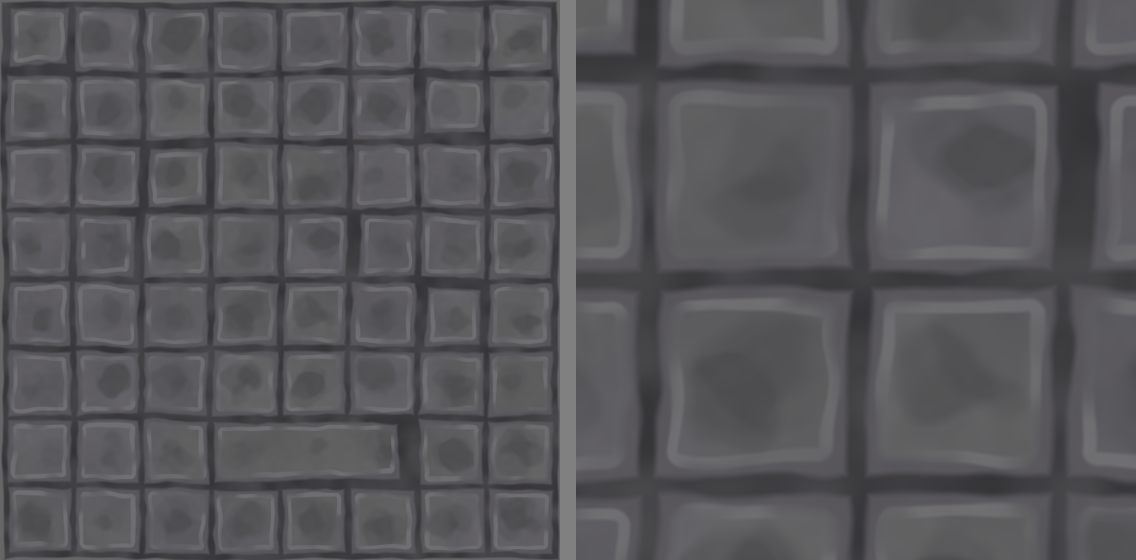
Left, the full canvas; right, a detail of the centre.
Give the GLSL for this texture, as a Shadertoy shader.

```glsl
// Worn grey paving: an 8 by 8 grid of square stones with dark joints, some sunken stones and one long slab.

const float GRID = 8.0;            // stones across and down
const float MARGIN = 0.008;        // plain border around the grid, in canvas units
const float WOBBLE = 0.05;         // bend of the joints, in stones
const float JOINT_WIDTH = 0.043;   // half width of a joint, in stones
const float RIM_DEPTH = 0.122;     // distance of the pale rim from the joint centre
const float RIM_WIDTH = 0.034;     // half width of the pale rim
const float CORNER = 0.17;         // corner radius of the rim
const int BLOTCHES = 6;            // stains on each stone

const vec3 JOINT_COLOR = vec3(0.228, 0.228, 0.238);
const vec3 GUTTER_COLOR = vec3(0.346, 0.339, 0.359);
const vec3 STONE_COLOR = vec3(0.374, 0.374, 0.379);
const vec3 RIM_COLOR = vec3(0.437, 0.437, 0.444);
const vec3 STAIN_COLOR = vec3(0.294, 0.292, 0.299);
const vec3 MARGIN_COLOR = vec3(0.400, 0.400, 0.405);

// Long slab: first column, row, length in stones
const vec3 SLAB = vec3(3.0, 1.0, 3.0);

// Sunken stones: column and row, then extra gap at left, bottom, right, top
const int SUNKEN = 7;
const vec2 SUNKEN_CELL[SUNKEN] = vec2[](
    vec2(0, 7), vec2(6, 6), vec2(2, 5), vec2(5, 4), vec2(1, 4), vec2(6, 3), vec2(3, 1));
const vec4 SUNKEN_GAP[SUNKEN] = vec4[](
    vec4(0.05, 0.06, 0.02, 0.01), vec4(0.07, 0.07, 0.00, 0.03),
    vec4(0.05, 0.01, 0.03, 0.04), vec4(0.09, 0.00, 0.00, 0.01),
    vec4(0.03, 0.00, 0.04, 0.02), vec4(0.06, 0.00, 0.05, 0.05),
    vec4(0.00, 0.04, 0.23, 0.02));

float hash(vec2 p) {
    return fract(sin(dot(p, vec2(127.1, 311.7))) * 43758.5453);
}

float noise(vec2 p) {
    vec2 i = floor(p), f = fract(p);
    f = f * f * (3.0 - 2.0 * f);
    return mix(mix(hash(i), hash(i + vec2(1, 0)), f.x),
               mix(hash(i + vec2(0, 1)), hash(i + vec2(1, 1)), f.x), f.y);
}

vec2 noise2(vec2 p) {
    return vec2(noise(p), noise(p + 37.3)) - 0.5;
}

// Depth inside a rounded corner, given the distances to the two nearest sides
float roundedDepth(vec2 q, float radius) {
    return radius - length(max(radius - q, 0.0)) + max(min(q.x, q.y) - radius, 0.0);
}

// Soft overlapping discs near the middle of a stone; positive is darker
float stains(vec2 p, vec2 cell) {
    vec2 local = p - cell + 0.12 * noise2(p * 5.0);
    float sum = 0.0;
    for (int i = 0; i < BLOTCHES; i++) {
        vec2 seed = cell * 1.7 + float(i) * vec2(5.3, 9.1);
        vec2 center = 0.5 + 0.36 * (vec2(hash(seed), hash(seed + 2.3)) - 0.5);
        float radius = mix(0.12, 0.30, hash(seed + 4.7));
        float strength = mix(-0.06, 0.40, hash(seed + 6.1));
        sum += strength * (1.0 - smoothstep(radius - 0.07, radius + 0.03, length(local - center)));
    }
    return sum;
}

void mainImage(out vec4 fragColor, in vec2 fragCoord) {
    vec2 uv = fragCoord / iResolution.xy;
    vec2 p = (uv - MARGIN) / (1.0 - 2.0 * MARGIN) * GRID;
    p += WOBBLE * noise2(p * 0.8) + 0.035 * noise2(p * 3.5);

    // Stone under this point, with the slab merged into one
    vec2 square = clamp(floor(p), 0.0, GRID - 1.0);
    vec2 cell = square, size = vec2(1.0);
    if (cell.y == SLAB.y && cell.x >= SLAB.x && cell.x < SLAB.x + SLAB.z) {
        cell.x = SLAB.x;
        size.x = SLAB.z;
    }

    // Uneven sides: a small random slant, and wider gaps for sunken stones
    vec2 local = p - cell, along = clamp(local / size, 0.0, 1.0);
    vec4 gap = vec4(0.0);
    float slant = 0.02;
    for (int i = 0; i < SUNKEN; i++) {
        if (cell == SUNKEN_CELL[i]) {
            gap = SUNKEN_GAP[i];
            slant = 0.06;
        }
    }
    vec4 lean = vec4(hash(cell + 0.3), hash(cell + 1.9), hash(cell + 3.1), hash(cell + 5.7));
    gap += slant * lean * vec4(along.y, along.x, 1.0 - along.y, along.x);
    vec4 sides = vec4(local, size - local) - gap;
    vec2 nearest = min(sides.xy, sides.zw);

    // Stone face with stains and brushed mottling
    float mottle = noise(p * 2.3 + 11.0) - 0.5;
    float grain = noise(p * 11.0) - 0.5;
    float depth = roundedDepth(nearest, CORNER) + 0.05 * (noise(p * 4.0 + 7.0) - 0.5);
    vec3 stone = STONE_COLOR + 0.022 * (hash(cell + 8.3) - 0.5) + 0.030 * mottle;
    stone += vec3(0.0, -0.006, 0.010) * smoothstep(0.4, 0.7, noise(p * 0.7 + 51.0));
    stone = mix(stone, STAIN_COLOR, clamp(stains(p, square), -0.25, 0.80));
    vec3 color = mix(GUTTER_COLOR, stone, smoothstep(0.06, 0.15, depth));

    // Pale, broken rim
    float rim = 1.0 - smoothstep(RIM_WIDTH * 0.5, RIM_WIDTH * 1.25, abs(depth - RIM_DEPTH));
    float chips = smoothstep(0.2, 0.75, noise(p * 4.3 + cell * 7.0));
    color = mix(color, RIM_COLOR, rim * mix(0.08, 0.95, chips));

    // Dark joints with ragged edges
    float joint = JOINT_WIDTH + 0.030 * (noise(p * 6.0 + 23.0) - 0.5);
    float dark = 1.0 - smoothstep(joint - 0.028, joint + 0.022, roundedDepth(nearest, 0.04));
    vec3 jointColor = JOINT_COLOR + 0.085 * (noise(p * 4.7 + 71.0) - 0.35);
    color = mix(color, jointColor, 0.95 * dark) + 0.012 * grain;

    // Plain border outside the grid
    vec2 beyond = max(-p, p - GRID);
    color = mix(color, MARGIN_COLOR, smoothstep(0.02, 0.06, max(beyond.x, beyond.y)));
    fragColor = vec4(color, 1.0);
}
```
